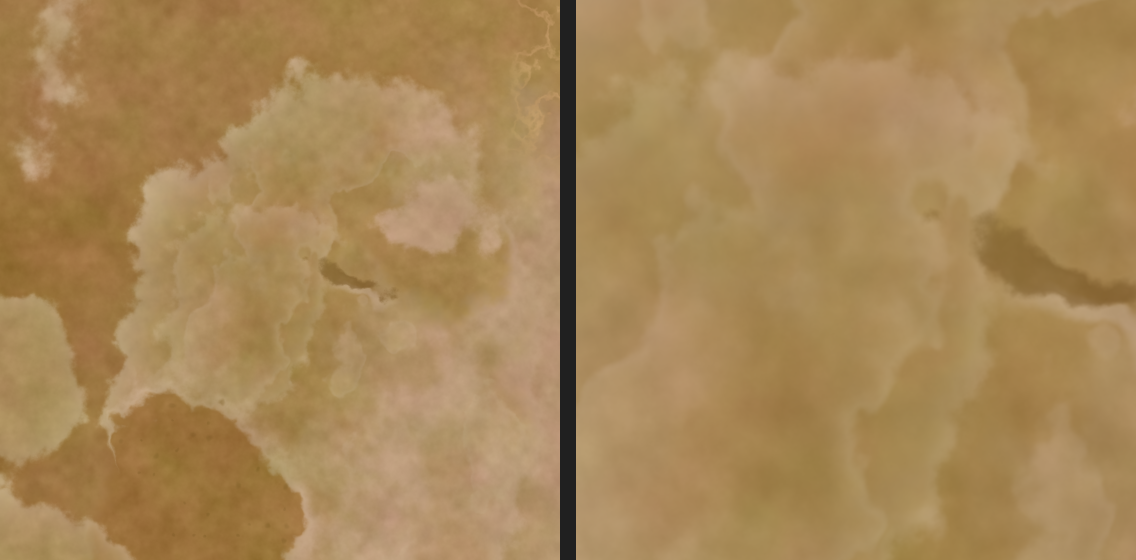
Left: the whole. Right: its middle third, enlarged.
This texture is drawn by a WebGL 1 fragment shader. Its source:

```glsl
precision highp float;
uniform vec2 u_resolution;

const vec3 UMBER = vec3(0.59, 0.43, 0.21);
const vec3 BROWN = vec3(0.63, 0.475, 0.28);
const vec3 OCHRE = vec3(0.64, 0.505, 0.285);
const vec3 OLIVE = vec3(0.66, 0.54, 0.345);
const vec3 SAND = vec3(0.695, 0.575, 0.40);
const vec3 PINK = vec3(0.73, 0.60, 0.475);
const vec3 CHALK = vec3(0.74, 0.635, 0.50);

float hash(vec2 p) {
  return fract(sin(dot(p, vec2(127.1, 311.7))) * 43758.5453);
}

float noise(vec2 p) {
  vec2 i = floor(p), f = fract(p);
  f = f * f * (3.0 - 2.0 * f);
  return mix(mix(hash(i), hash(i + vec2(1.0, 0.0)), f.x),
             mix(hash(i + vec2(0.0, 1.0)), hash(i + 1.0), f.x), f.y);
}

// Fractal noise centred on zero
float fbm(vec2 p) {
  float sum = 0.0, weight = 0.5;
  for (int i = 0; i < 5; i++) {
    sum += weight * (noise(p) - 0.5);
    p = mat2(1.6, 1.2, -1.2, 1.6) * p + 7.3;
    weight *= 0.5;
  }
  return sum;
}

// Approximate depth inside an ellipse, negative outside
float blob(vec2 p, vec2 centre, vec2 radii) {
  return (1.0 - length((p - centre) / radii)) * min(radii.x, radii.y);
}

float inside(float depth, float blur) {
  return smoothstep(-blur, blur, depth);
}

// Pale tide line: crisp outer edge, slow fade inward
float rim(float depth, float width) {
  return inside(depth, 0.01) * exp(-max(depth, 0.0) / width);
}

// Sparse round specks, one candidate per cell
float specks(vec2 p, float cells, float density) {
  vec2 id = floor(p * cells);
  vec2 centre = 0.3 + 0.4 * vec2(hash(id + 3.1), hash(id + 8.7));
  float size = 0.12 + 0.18 * hash(id + 5.5);
  float spot = 1.0 - smoothstep(size * 0.2, size, length(fract(p * cells) - centre));
  return spot * step(1.0 - density, hash(id));
}

void main() {
  vec2 p = gl_FragCoord.xy / u_resolution;
  float broad = fbm(p * 5.0 + 2.0);
  float ragged = fbm(p * 17.0 + 11.0);
  float fine = fbm(p * 50.0 + 31.0);
  float wobble = 0.12 * broad + 0.085 * ragged + 0.02 * fine;

  // Ground: brown at left, ochre at top right, pink at the right edge
  vec3 col = mix(BROWN, OCHRE, smoothstep(0.2, 0.7, p.x + 0.4 * broad));
  col = mix(col, UMBER, 0.75 * inside(blob(p, vec2(0.0, 0.57), vec2(0.26, 0.16)) + wobble, 0.12));
  float rightEdge = smoothstep(0.76, 0.96, p.x + 0.3 * broad);
  col = mix(col, PINK, 0.9 * rightEdge * (1.0 - smoothstep(0.62, 0.95, p.y + 0.3 * ragged)));

  // Stains: a large dome with a brown hollow, and small ones at the left
  float hollow = blob(p, vec2(0.34, 0.07), vec2(0.17, 0.23)) + 1.2 * wobble;
  float dome = min(blob(p, vec2(0.58, 0.3), vec2(0.39, 0.56)) + wobble, -hollow);
  float corner = max(blob(p, vec2(0.01, 0.32), vec2(0.14, 0.15)),
                     blob(p, vec2(0.07, -0.02), vec2(0.14, 0.12))) + wobble;
  float streak = blob(p, vec2(0.09 + 0.2 * (p.y - 0.87), 0.87), vec2(0.035, 0.12)) + 1.3 * wobble;
  float stain = max(dome, corner);

  // Darker seam outside the edge, olive to pink body within
  float seam = exp(-abs(stain + 0.014) / 0.014) * smoothstep(-0.15, 0.15, broad + 0.05);
  col = mix(col, UMBER, 0.5 * seam * (1.0 - rightEdge));
  float drift = p.x - 0.5 * (p.y - 0.33);
  vec3 body = mix(OLIVE, SAND, smoothstep(0.4, 0.6, drift + 0.5 * broad));
  body = mix(body, PINK, smoothstep(0.58, 0.82, drift + 0.5 * broad + 0.4 * ragged));
  col = mix(col, body, inside(stain, 0.016));
  col = mix(col, UMBER, 0.75 * inside(hollow, 0.015));

  // Bruises and nested tide lines inside the dome
  float within = inside(dome - 0.035, 0.035);
  float fade = 1.0 - 0.65 * smoothstep(0.5, 0.85, drift);
  float bruise = fbm(p * vec2(9.0, 6.5) + 43.0);
  float shelf = fbm(p * vec2(7.0, 5.0) + 17.0) + 0.25 * ragged;
  float arch = blob(p, vec2(0.43, 0.44), vec2(0.15, 0.2)) + wobble;
  col = mix(col, OCHRE, 0.8 * within * fade * smoothstep(-0.06, 0.12, bruise));
  col = mix(col, BROWN, 0.65 * within * fade * smoothstep(0.1, 0.2, bruise + 0.3 * ragged));
  col = mix(col, OCHRE, 0.6 * within * fade * exp(-abs(arch + 0.02) / 0.018));
  float shelfLine = inside(shelf - 0.04, 0.022) * exp(-max(shelf - 0.04, 0.0) / 0.06);
  col = mix(col, CHALK, 0.55 * within * shelfLine);
  col = mix(col, CHALK, 0.6 * rim(arch, 0.022) * within);

  // Olive and pale pools at the right shoulder
  float olivePool = blob(p, vec2(0.78, 0.54), vec2(0.12, 0.12)) + wobble;
  float palePool = blob(p, vec2(0.8, 0.61), vec2(0.085, 0.07)) + wobble;
  col = mix(col, OCHRE, 0.9 * inside(olivePool, 0.02));
  col = mix(col, PINK, 0.9 * inside(palePool, 0.014));
  col = mix(col, CHALK, 0.35 * rim(palePool, 0.02));

  // Outer tide lines fade toward the right
  float chalk = rim(dome, 0.045) * mix(1.0, 0.3, smoothstep(0.4, 0.8, p.x));
  chalk *= 1.0 - 0.8 * rightEdge;
  chalk = max(chalk, 0.8 * rim(corner, 0.04));
  chalk = max(chalk, 0.75 * inside(streak, 0.022));
  col = mix(col, CHALK, clamp(chalk * (0.85 + 1.2 * ragged), 0.0, 1.0));

  // A thin dark crack with a pale lower lip
  float crackY = 0.505 - 0.25 * (p.x - 0.63) + 0.09 * ragged;
  float crack = inside(blob(p, vec2(0.63, crackY), vec2(0.055, 0.013)) + 0.03 * fine, 0.006);
  float lip = inside(blob(p, vec2(0.645, crackY - 0.019), vec2(0.05, 0.011)), 0.007);
  col = mix(col, CHALK, 0.8 * lip);
  col = mix(col, vec3(0.48, 0.35, 0.16), 0.65 * crack);

  // Faint curled lines in the upper right
  float curl = 1.0 - smoothstep(0.0, 0.07, abs(fbm(p * 20.0 + 61.0)));
  col = mix(col, vec3(0.78, 0.62, 0.42), 0.6 * curl * smoothstep(0.88, 0.96, p.x) * smoothstep(0.68, 0.78, p.y));

  // Specks, blotchy green and pink tint, soft grain
  float dots = specks(p + 0.03 * ragged, 34.0, mix(0.003, 0.18, inside(hollow, 0.03)));
  col = mix(col, vec3(0.50, 0.37, 0.16), 0.4 * dots);
  col += vec3(0.05, -0.025, 0.05) * fbm(p * 13.0 + 23.0);
  col += 0.09 * ragged + 0.085 * fine + 0.04 * broad;

  gl_FragColor = vec4(clamp(col, 0.0, 1.0), 1.0);
}
```
